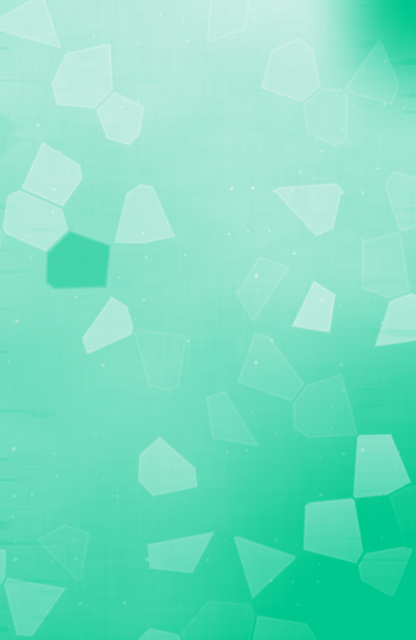
Write a Shadertoy shader that draws this background.

```glsl
// Translucent angular flakes scattered over a cloudy mint-to-emerald gradient.
// One tone value drives the colour; flakes are chosen cells of a Voronoi
// diagram, finished with light rims, small specks, weave and faint scratches.

#define FLAKE_SIZE 0.078
#define FLAKE_SHARE 0.54
#define FLAKE_TONE 0.77
#define RIM_WIDTH 0.0035
#define EDGE_SOFT 0.0026
#define CLOUD_AMOUNT 0.15
#define WEAVE_AMOUNT 0.035
#define SPECK_SPACING 0.034
#define SEED 17.0

// Three random values from a lattice point
vec3 hash3(vec2 p) {
    vec3 q = fract(vec3(p.xyx + SEED) * vec3(0.1031, 0.1030, 0.0973));
    q += dot(q, q.yzx + 33.33);
    return fract((q.xxy + q.yzz) * q.zyx);
}

float valueNoise(vec2 p) {
    vec2 i = floor(p), f = fract(p);
    f = f * f * (3.0 - 2.0 * f);
    float low = mix(hash3(i).x, hash3(i + vec2(1, 0)).x, f.x);
    float high = mix(hash3(i + vec2(0, 1)).x, hash3(i + vec2(1, 1)).x, f.x);
    return mix(low, high, f.y);
}

float fbm(vec2 p) {
    float sum = 0.0, gain = 0.5;
    for (int k = 0; k < 5; k++) {
        sum += gain * valueNoise(p);
        p = mat2(1.6, 1.2, -1.2, 1.6) * p + 7.3;
        gain *= 0.5;
    }
    return sum;
}

vec2 site(vec2 cell) {
    return cell + 0.5 + 0.86 * (hash3(cell).xy - 0.5);
}

// Returns the owning cell in xy and the distance to its border in z
vec3 voronoi(vec2 p) {
    vec2 base = floor(p), owner = base;
    float nearest = 1e3;
    for (int j = -2; j <= 2; j++)
    for (int i = -2; i <= 2; i++) {
        vec2 c = base + vec2(i, j);
        float d = length(site(c) - p);
        if (d < nearest) { nearest = d; owner = c; }
    }
    vec2 a = site(owner);
    float border = 1e3;
    for (int j = -2; j <= 2; j++)
    for (int i = -2; i <= 2; i++) {
        if (i == 0 && j == 0) continue;
        vec2 b = site(owner + vec2(i, j));
        border = min(border, dot(0.5 * (a + b) - p, normalize(b - a)));
    }
    return vec3(owner, border);
}

// Gradient: pale above, deep green at the lower right and upper right corner
float groundTone(vec2 uv) {
    float tone = 0.16 + 0.53 * pow(uv.y, 0.65);
    tone += 0.08 * exp(-7.0 * dot(uv - vec2(0.62, 0.84), uv - vec2(0.62, 0.84)));
    tone -= 0.42 * smoothstep(0.62, 0.05, length((uv - vec2(1.06, 0.05)) * vec2(0.85, 1.0)));
    tone -= 0.68 * smoothstep(0.25, 0.0, length((uv - 1.0) * vec2(0.9, 1.1)));
    return tone;
}

float addFlakes(float tone, vec2 p) {
    vec3 v = voronoi(p / FLAKE_SIZE);
    vec3 pick = hash3(v.xy + 61.0);
    // Alternate cells only, so that neighbours meet mostly at corners
    float chosen = step(mod(v.x + v.y, 2.0), 0.5) * step(pick.x, FLAKE_SHARE);
    float depth = v.z * FLAKE_SIZE - 0.002;
    float inside = chosen * smoothstep(-EDGE_SOFT, EDGE_SOFT, depth);
    float rim = inside * smoothstep(RIM_WIDTH, 0.0, abs(depth - 0.001));
    float alpha = pick.y < 0.36 ? 0.08 + 0.5 * pick.y : 0.55 + 0.3 * pick.z;
    alpha *= mix(0.35, 1.0, smoothstep(0.08, 0.4, p.y));
    float fill = pick.y > 0.95 ? 0.2 : FLAKE_TONE;
    tone = mix(tone, fill, inside * alpha);
    return tone + 0.055 * rim;
}

float specks(vec2 p) {
    vec2 g = p / SPECK_SPACING, c = floor(g);
    vec3 r = hash3(c + 113.0);
    vec2 offset = (g - c - 0.2 - 0.6 * r.xy) * SPECK_SPACING;
    float radius = mix(0.0007, 0.0032, r.x * r.y);
    float dotShape = smoothstep(radius + 0.0012, radius - 0.0006, length(offset));
    return dotShape * step(r.z, 0.34) * (0.05 + 0.12 * r.y);
}

void mainImage(out vec4 fragColor, in vec2 fragCoord) {
    vec2 uv = fragCoord / iResolution.xy;
    vec2 p = fragCoord / iResolution.y;

    float tone = groundTone(uv);
    tone += CLOUD_AMOUNT * (fbm(p * vec2(5.0, 7.0)) - 0.48);
    tone = addFlakes(tone, p);

    // Surface wear: woven streaks, short dark scratches near the sides, specks
    float weave = valueNoise(p * vec2(22.0, 240.0)) + valueNoise(p * vec2(240.0, 22.0));
    tone += WEAVE_AMOUNT * (weave - 1.0) * (0.3 + 0.7 * valueNoise(p * 6.0 + 3.0));
    float scratch = smoothstep(0.8, 0.96, valueNoise(p * vec2(14.0, 120.0) + 40.0));
    tone -= 0.07 * scratch * smoothstep(0.25, 0.5, abs(uv.x - 0.5));
    tone += specks(p);

    tone = clamp(tone, 0.0, 0.82);
    fragColor = vec4(tone, 0.782 + 0.19 * tone, 0.555 + 0.43 * tone, 1.0);
}
```
